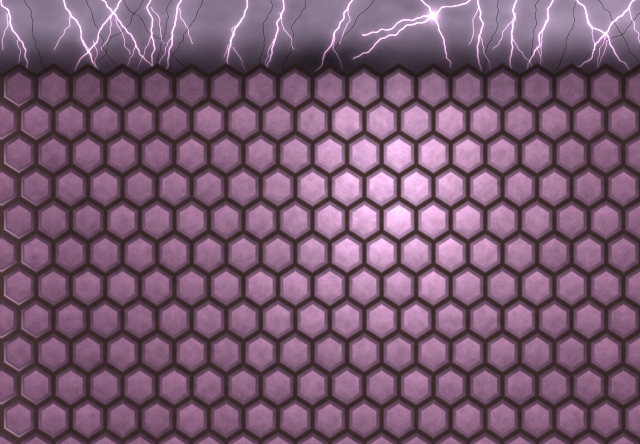
A Shadertoy shader for this pattern:

```glsl
vec2 hash2(vec2 p) {
    p = vec2(dot(p, vec2(127.1, 311.7)), dot(p, vec2(269.5, 183.3)));
    return fract(sin(p) * 43758.5) * 2.0 - 1.0;
}

float gradientNoise(vec2 p) {
    vec2 i = floor(p), f = fract(p), u = f * f * (3.0 - 2.0 * f);
    float a = dot(hash2(i), f);
    float b = dot(hash2(i + vec2(1, 0)), f - vec2(1, 0));
    float c = dot(hash2(i + vec2(0, 1)), f - vec2(0, 1));
    float d = dot(hash2(i + 1.0), f - 1.0);
    return mix(mix(a, b, u.x), mix(c, d, u.x), u.y);
}

float fbm(vec2 p) {
    float sum = 0.0, amp = 0.6;
    for (int i = 0; i < 4; i++) {
        sum += amp * gradientNoise(p);
        p = mat2(1.6, 1.2, -1.2, 1.6) * p + 3.7;
        amp *= 0.55;
    }
    return sum;
}

// Distance to a jagged strand from a to b
float strand(vec2 p, vec2 a, vec2 b, float seed) {
    vec2 ab = b - a, pa = p - a;
    float len = length(ab);
    vec2 dir = ab / len;
    float along = dot(pa, dir);
    float bend = 0.022 * gradientNoise(vec2(along * 20.0, seed))
               + 0.006 * gradientNoise(vec2(along * 70.0, seed + 9.3));
    float side = dot(pa, vec2(-dir.y, dir.x)) - bend * smoothstep(0.0, 0.03, along);
    return length(vec2(along - clamp(along, 0.0, len), side));
}

// Glowing core with a soft halo
vec3 spark(float d, float width) {
    float core = smoothstep(width + 0.0014, width * 0.2, d);
    return vec3(0.5, 0.4, 0.46) * core + vec3(0.3, 0.19, 0.29) * exp(-d * 130.0) * 0.5;
}

vec3 stormSky(vec2 p) {
    float t = (p.y - 0.84) / 0.16;
    vec3 col = mix(vec3(0.19, 0.15, 0.19), vec3(0.53, 0.47, 0.56), smoothstep(-0.05, 0.7, t));
    col *= 1.0 + 0.4 * fbm(p * vec2(7, 10)) + 0.12 * smoothstep(1.08, 1.12, p.x);
    vec2 cloud = (p - vec2(0.73, 0.865)) / vec2(0.09, 0.035);
    col *= 1.0 - 0.5 * exp(-dot(cloud, cloud));

    // Bolts: top and bottom position across the sky
    vec2 bolts[14] = vec2[14](
        vec2(0.0, 0.065), vec2(0.14, 0.22), vec2(0.28, 0.165), vec2(0.22, 0.35),
        vec2(0.34, 0.345), vec2(0.41, 0.37), vec2(0.56, 0.51), vec2(0.64, 0.6),
        vec2(0.8, 0.71), vec2(1.075, 1.085), vec2(1.165, 1.15), vec2(1.25, 1.19),
        vec2(1.29, 1.42), vec2(1.44, 1.29));
    vec3 light = vec3(0);
    for (int i = 0; i < 14; i++) {
        float seed = float(i) * 7.31 + 1.7;
        vec2 top = vec2(bolts[i].x, 1.01), base = vec2(bolts[i].y, 0.84);
        vec2 h = hash2(vec2(seed, 2.0));
        light += spark(strand(p, top, base, seed), 0.0019);
        // Two thinner forks
        for (int k = 0; k < 2; k++) {
            vec2 fork = mix(top, base, 0.25 + 0.35 * float(k) + 0.1 * h.x);
            vec2 tip = fork + vec2(0.06 * h.y * (1.0 - 2.0 * float(k)), -0.08);
            light += 0.6 * spark(strand(p, fork, tip, seed + 3.0 + float(k)), 0.0009);
        }
        // Thin dark cracks beside the bolts
        float crack = strand(p, top + vec2(0.05, 0), base + vec2(0.04 + 0.04 * h.x, 0), seed + 5.0);
        col *= 1.0 - 0.35 * smoothstep(0.002, 0.0, crack);
    }
    // Bright node with radiating arms
    vec2 node = vec2(0.976, 0.965);
    for (int i = 0; i < 4; i++) {
        float angle = 0.6 + 1.45 * float(i);
        vec2 tip = node + vec2(0.17, 0.12) * vec2(cos(angle), sin(angle));
        light += spark(strand(p, node, tip, float(i) + 40.2), 0.0017);
    }
    light += spark(strand(p, node, vec2(0.795, 0.87), 51.6), 0.0019);
    light += vec3(0.6, 0.48, 0.58) * exp(-length(p - node) * 90.0);
    return col + light * smoothstep(-0.15, 0.35, t);
}

vec3 hexPlate(vec2 p, vec2 cell, vec2 id) {
    float edge = 0.5 - max(abs(cell.x), abs(cell.x) * 0.5 + abs(cell.y) * 0.866);

    // Spotlight: tight core inside a wide pool
    vec2 core = (p - vec2(0.88, 0.585)) / vec2(0.17, 0.2);
    vec2 pool = (p - vec2(0.88, 0.52)) / vec2(0.42, 0.42);
    float lit = 0.48 * exp(-dot(core, core)) + 0.42 * exp(-dot(pool, pool));
    vec3 face = mix(vec3(0.51, 0.355, 0.465), vec3(1.02, 0.8, 0.99), lit);
    face *= mix(0.68, 1.0, smoothstep(0.86, 0.73, p.y));
    vec2 cellHash = hash2(floor(id * 4.0 + 0.5));
    face *= 1.0 + 0.05 * cellHash.x;

    // Mottled and faintly scratched surface
    float tilt = 3.0 * cellHash.y;
    vec2 grain = mat2(cos(tilt), sin(tilt), -sin(tilt), cos(tilt)) * cell;
    float scratch = pow(1.0 - abs(gradientNoise(grain * vec2(3, 9) + id)), 8.0);
    float mottle = fbm(p * 45.0);
    vec3 inner = face * (1.04 + 0.36 * cell.y + 0.24 * mottle + 0.05 * (scratch - 0.4));

    // Wide bevel shaded from the lower left
    float slope = dot(normalize(cell + 0.0001), vec2(-0.6, -0.8));
    vec3 bevel = face * (0.71 + 0.09 * slope + 0.15 * mottle);
    vec3 col = mix(bevel, inner, smoothstep(0.125, 0.185, edge));
    float gloss = smoothstep(0.13, 0.0, p.x);
    col += gloss * 0.22 * exp(-pow((edge - 0.09) / 0.03, 2.0)) * max(slope + 0.3, 0.0);

    // Dark groove, paler towards the left
    vec3 groove = vec3(0.215, 0.15, 0.155) * (1.0 + 0.3 * lit + 0.3 * mottle + 0.3 * gloss);
    groove *= mix(0.7, 1.0, smoothstep(0.85, 0.72, p.y));
    return mix(groove, col, smoothstep(0.025, 0.1, edge));
}

void mainImage(out vec4 fragColor, in vec2 fragCoord) {
    vec2 p = fragCoord / iResolution.y;

    // Nearest centre of a slightly tall honeycomb
    vec2 q = (p - vec2(0.8596, 0.5787)) / vec2(0.0778, 0.0861);
    vec2 s = vec2(1.0, 1.7320508);
    vec2 a = q - s * floor(q / s + 0.5);
    vec2 b = q - s * (floor(q / s) + 0.5);
    vec2 cell = dot(a, a) < dot(b, b) ? a : b;
    vec2 id = q - cell;
    float row = floor(id.y / 0.866 + 0.5);

    // The wall ends in a zigzag below the sky
    float above = 0.5 - (abs(cell.x) * 0.5 - cell.y * 0.866);
    float wall = row < 3.5 ? 1.0 : row < 4.5 ? smoothstep(0.09, 0.02, above) : 0.0;
    vec3 col = hexPlate(p, cell, id);
    if (row > 3.5) col = mix(stormSky(p), vec3(0.15, 0.105, 0.11), wall);
    fragColor = vec4(clamp(col, 0.0, 1.0), 1.0);
}
```
